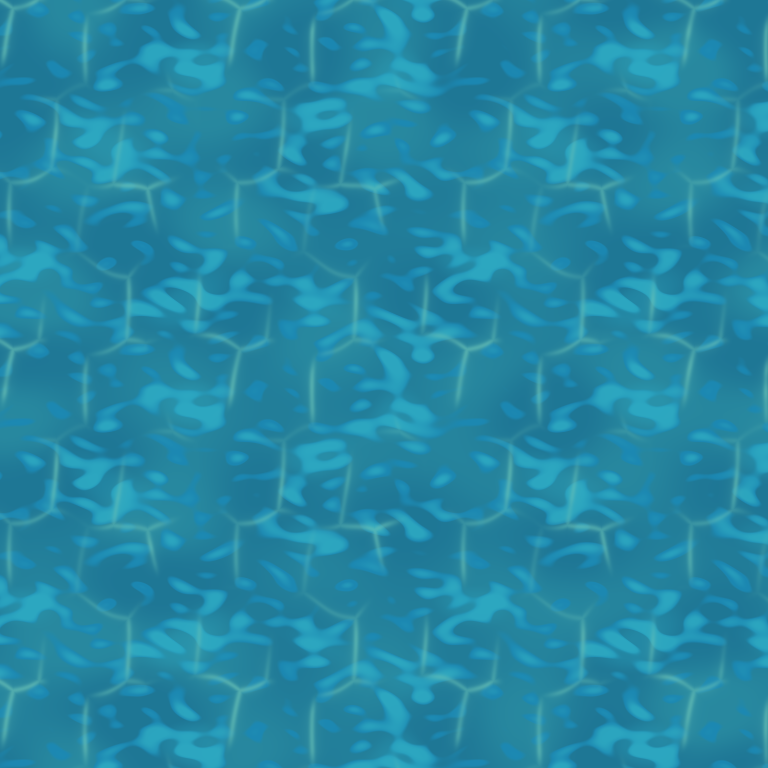
This texture is drawn by a WebGL 1 fragment shader. Its source:

```glsl
precision highp float;
uniform vec2 u_resolution;

#define REPEATS vec2(3.383, 2.252)
#define CELLS vec2(3.0, 4.0)
#define JITTER 0.36
#define LINE_WIDTH 0.0036
#define GLOW_WIDTH 0.011
#define RIPPLE_FREQ vec2(11.0, 14.0)
#define DEEP vec3(0.118, 0.465, 0.585)
#define HAZE vec3(0.155, 0.535, 0.625)
#define BLUE vec3(0.105, 0.535, 0.705)
#define CYAN vec3(0.175, 0.665, 0.765)
#define FOAM vec3(0.40, 0.75, 0.71)

const float TAU = 6.28318;

float hash(vec2 p) {
  return fract(sin(dot(p, vec2(12.99, 78.23))) * 4375.85);
}

// Layered sines with whole frequencies: periodic, about unit variance.
float waves(vec2 q, vec2 freq, float seed) {
  float sum = 0.0;
  for (int i = 0; i < 14; i++) {
    float n = float(i);
    float angle = n * 2.39996 + seed;
    float size = 0.5 + 0.9 * hash(vec2(n, seed));
    vec2 k = floor(vec2(cos(angle), sin(angle)) * freq * size + 0.5);
    sum += cos(dot(q, k) + TAU * hash(vec2(seed, n + 3.0)));
  }
  return sum / sqrt(7.0);
}

// Staggered, jittered cell centre that wraps with the tile.
vec2 site(vec2 cell) {
  vec2 id = mod(cell, CELLS);
  vec2 jitter = vec2(hash(id + 1.7), hash(id + 8.3)) - 0.5;
  float stagger = mix(0.62, 0.10, mod(id.y, 2.0));
  return cell + vec2(stagger, 0.6) + JITTER * jitter;
}

// Distance to the nearest cell border, in canvas units.
float borderDistance(vec2 tile) {
  vec2 g = tile * CELLS;
  vec2 base = floor(g);
  vec2 unit = 1.0 / (REPEATS * CELLS);
  vec2 nearest = vec2(0.0);
  float best = 10.0;
  for (int j = -2; j <= 2; j++) {
    for (int i = -2; i <= 2; i++) {
      vec2 r = (site(base + vec2(float(i), float(j))) - g) * unit;
      float d = dot(r, r);
      if (d < best) {
        best = d;
        nearest = r;
      }
    }
  }
  float border = 10.0;
  for (int j = -2; j <= 2; j++) {
    for (int i = -2; i <= 2; i++) {
      vec2 r = (site(base + vec2(float(i), float(j))) - g) * unit;
      vec2 across = r - nearest;
      if (dot(across, across) > 1e-6) {
        border = min(border, dot(0.5 * (r + nearest), normalize(across)));
      }
    }
  }
  return border;
}

void main() {
  vec2 uv = gl_FragCoord.xy / u_resolution;
  uv.y = 1.0 - uv.y;
  vec2 tile = uv * REPEATS;

  // Water depth drifts slowly over the whole canvas.
  float depth = waves(uv * TAU, vec2(5.0), 2.0);
  vec3 color = mix(DEEP, HAZE, smoothstep(-1.6, 2.0, depth));

  // Small ripples repeat every second tile across.
  vec2 q = tile * vec2(0.5, 1.0) * TAU;
  float cluster = waves(q, vec2(3.5, 3.0), 5.0);
  vec2 bent = q + 0.09 * sin(q.yx * vec2(5.0, 4.0));
  float ripple = waves(bent, RIPPLE_FREQ, 9.0) + 0.4 * cluster;
  float patches = smoothstep(0.15, 0.95, ripple);
  float sparkle = smoothstep(0.5, 2.8, ripple + 0.5 * cluster);
  color = mix(color, mix(BLUE, CYAN, sparkle), 0.9 * patches);
  color = mix(color, CYAN, 0.3 * smoothstep(0.9, 2.4, cluster));

  // Pale light lines fade in and out along the cell borders.
  vec2 t = tile * TAU;
  vec2 curved = tile + 0.012 * sin(t.yx * vec2(2.0, 3.0) + vec2(0.5, 2.0));
  float d = borderDistance(curved);
  float strength = smoothstep(-0.9, 1.1, waves(t, vec2(2.0, 3.0), 4.0));
  strength *= 0.85 + 0.15 * sin(depth * 3.0);
  float core = exp(-d * d / (LINE_WIDTH * LINE_WIDTH));
  float glow = exp(-d * d / (GLOW_WIDTH * GLOW_WIDTH));
  color = mix(color, FOAM, strength * (0.55 * core + 0.13 * glow));

  gl_FragColor = vec4(color, 1.0);
}
```
